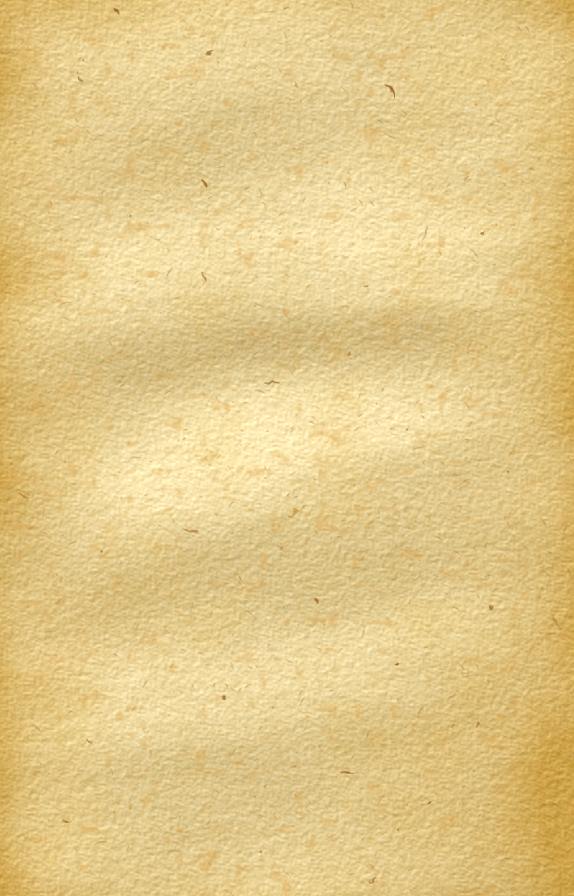
This texture is drawn by a Shadertoy shader. Its source:

```glsl
// Old yellowed paper with soft horizontal folds, browned edges, fine grain and stray fibres.

// Integer hash: two random values in 0..1 per lattice point
vec2 hash2(vec2 cell) {
    uvec2 v = uvec2(ivec2(floor(cell)) + 4096);
    v = v * 1664525u + 1013904223u;
    v.x += v.y * 1664525u;
    v.y += v.x * 1664525u;
    v ^= v >> 16u;
    v.x += v.y * 1664525u;
    v.y += v.x * 1664525u;
    v ^= v >> 16u;
    return vec2(v & 65535u) / 65535.0;
}

float noise(vec2 p) {
    vec2 i = floor(p), f = fract(p);
    f = f * f * (3.0 - 2.0 * f);
    return mix(mix(hash2(i).x, hash2(i + vec2(1, 0)).x, f.x),
               mix(hash2(i + vec2(0, 1)).x, hash2(i + vec2(1, 1)).x, f.x), f.y);
}

float fbm(vec2 p) {
    float sum = 0.0, amp = 0.5;
    for (int i = 0; i < 5; i++) {
        sum += amp * noise(p);
        p = mat2(1.6, 1.2, -1.2, 1.6) * p + 7.3;
        amp *= 0.5;
    }
    return sum;
}

// Surface height of the pressed pulp, turned between octaves to hide the lattice
float pulp(vec2 p) {
    vec2 turned = mat2(0.9, 0.44, -0.44, 0.9) * p;
    return 0.3 * noise(p * vec2(120, 190)) + 0.4 * noise(turned * vec2(215, 310) + 31.0)
         + 0.4 * noise(p * vec2(350, 450) + 67.0);
}

// Coverage of scattered, slightly bent strokes, one at most per grid cell
float strokes(vec2 p, float scale, float density, float halfLength, float halfWidth) {
    float cover = 0.0, blur = 0.9 / iResolution.y;
    vec2 home = floor(p * scale);
    for (int y = -1; y <= 1; y++)
    for (int x = -1; x <= 1; x++) {
        vec2 cell = home + vec2(x, y);
        vec2 place = hash2(cell + scale * 13.0);
        vec2 shape = hash2(cell + scale * 29.0 + 211.0);
        vec2 pick = hash2(cell + scale * 47.0 + 503.0);
        if (pick.x > density) continue;
        vec2 q = p - (cell + place) / scale;
        float angle = (shape.x - 0.5) * 2.6;
        q = mat2(cos(angle), -sin(angle), sin(angle), cos(angle)) * q;
        q.y += (shape.y - 0.5) * 0.5 * q.x * q.x / halfLength;
        float reach = halfLength * mix(0.3, 1.2, pick.y * pick.y);
        float taper = 1.0 - 0.6 * clamp(abs(q.x) / reach, 0.0, 1.0);
        float d = length(vec2(max(abs(q.x) - reach, 0.0), q.y)) - halfWidth * taper;
        cover = max(cover, (1.0 - smoothstep(-blur, blur, d)) * mix(0.25, 1.0, shape.y));
    }
    return cover;
}

void mainImage(out vec4 fragColor, in vec2 fragCoord) {
    vec2 p = fragCoord / iResolution.y;
    float width = iResolution.x / iResolution.y;
    float across = p.x / width;

    // Broad folds, tilting upward to the right in the lower half
    float tilt = mix(0.24, 0.04, smoothstep(0.3, 0.75, p.y));
    float level = p.y - tilt * (p.x - 0.5 * width);
    level += 0.10 * (fbm(p * vec2(2.5, 4.0) + 3.0) - 0.5);
    float fold = cos(6.2832 * (level - 0.73) / 0.235);
    fold *= smoothstep(0.0, 0.25, across) * smoothstep(1.0, 0.75, across);
    fold *= smoothstep(1.0, 0.8, p.y) * smoothstep(0.0, 0.3, p.y);
    float cloud = fbm(vec2(p.x * 3.5, level * 13.0) + 17.0) - 0.48;
    float tone = 0.59 + 0.29 * fold + 0.95 * cloud;
    vec3 color = mix(vec3(0.81, 0.715, 0.48), vec3(0.985, 0.91, 0.695), clamp(tone, 0.0, 1.1));

    // Warm mottling and browned margins
    float mottle = fbm(p * 13.0 + 41.0);
    color = mix(color, vec3(0.90, 0.77, 0.46), 0.25 * smoothstep(0.45, 0.75, mottle));
    float side = min(p.x, width - p.x);
    float end = min(p.y, 1.0 - p.y);
    float burn = 0.62 * exp(-side / 0.05) + 0.25 * exp(-end / 0.035);
    burn += 0.55 * exp(-length((p - vec2(width, 0.1)) * vec2(1.0, 0.8)) / 0.11);
    burn *= 0.5 + mottle;
    color = mix(color, vec3(0.79, 0.61, 0.24), clamp(burn, 0.0, 0.85));

    // Fine grain lit from the upper left, with small tonal flecks
    float relief = pulp(p) - pulp(p + vec2(-0.0016, 0.0024));
    float fleck = noise(p * vec2(140, 190) + 77.0) - 0.5;
    float tint = noise(p * vec2(240, 300) + 19.0) - 0.5;
    color += relief * vec3(0.17, 0.18, 0.195) + fleck * vec3(0.02, 0.03, 0.05);
    color += tint * vec3(0.025, 0.035, 0.055);

    // Soft orange smudges, then fibres from faint to bold
    float smudge = smoothstep(0.70, 0.92, noise(p * vec2(75, 95) + 9.0)) * noise(p * 230.0 + 5.0);
    color = mix(color, vec3(0.86, 0.65, 0.32), 0.5 * smudge);
    color = mix(color, vec3(0.76, 0.52, 0.22), 0.6 * strokes(p, 60.0, 0.5, 0.003, 0.0008));
    color = mix(color, vec3(0.60, 0.46, 0.26), 0.55 * strokes(p, 29.0, 0.5, 0.006, 0.0007));
    vec2 rough = p + 0.003 * (vec2(noise(p * 260.0), noise(p * 260.0 + 53.0)) - 0.5);
    color = mix(color, vec3(0.58, 0.35, 0.10), 0.85 * strokes(rough, 12.0, 0.33, 0.007, 0.0016));

    // Ragged ochre stains and small dark specks
    vec2 ragged = p + 0.016 * (vec2(noise(p * 120.0), noise(p * 120.0 + 53.0)) - 0.5);
    color = mix(color, vec3(0.74, 0.51, 0.12), 0.7 * strokes(ragged, 5.0, 0.2, 0.009, 0.0022));
    color = mix(color, vec3(0.30, 0.21, 0.12), 0.85 * strokes(p, 8.0, 0.2, 0.0006, 0.0016));

    fragColor = vec4(clamp(color, 0.0, 1.0), 1.0);
}
```
